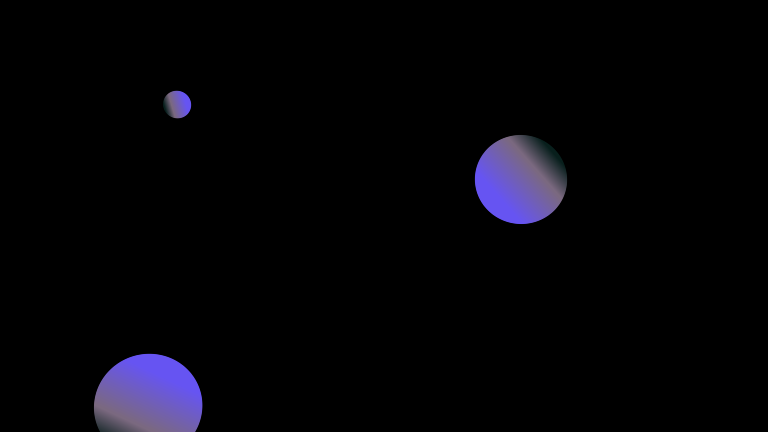
A Shadertoy shader for this background:

```glsl
// Three softly shaded violet planets floating in black space.

// Shade along the planet's axis: dark teal, mauve, then violet blue.
vec3 planetShade(float s) {
    vec3 night = vec3(0.03, 0.12, 0.11);
    vec3 mauve = vec3(0.48, 0.41, 0.50);
    vec3 violet = vec3(0.40, 0.33, 0.95);
    vec3 color = mix(night, mauve, clamp((s + 0.92) / 0.52, 0.0, 1.0));
    return mix(color, violet, clamp((s + 0.38) / 1.0, 0.0, 1.0));
}

// Lays one slightly flattened, tilted disc over the given colour.
vec3 addPlanet(vec3 color, vec2 p, vec2 center, float radius, float tilt) {
    float c = cos(tilt), s = sin(tilt);
    vec2 q = mat2(c, -s, s, c) * (p - center) / (radius * vec2(1.0, 0.965));
    float edge = (length(q) - 1.0) * radius * iResolution.y;
    float cover = 1.0 - smoothstep(-0.6, 0.6, edge);
    // The light falls along the diagonal of the local frame.
    return mix(color, planetShade(dot(q, vec2(0.7071))), cover);
}

void mainImage(out vec4 fragColor, in vec2 fragCoord) {
    vec2 p = fragCoord / iResolution.y;
    vec3 color = vec3(0.0);

    color = addPlanet(color, p, vec2(0.410, 0.758), 0.0328, -0.52);
    color = addPlanet(color, p, vec2(1.206, 0.5845), 0.1068, 3.06);
    color = addPlanet(color, p, vec2(0.343, 0.059), 0.1260, 0.33);

    fragColor = vec4(color, 1.0);
}
```
